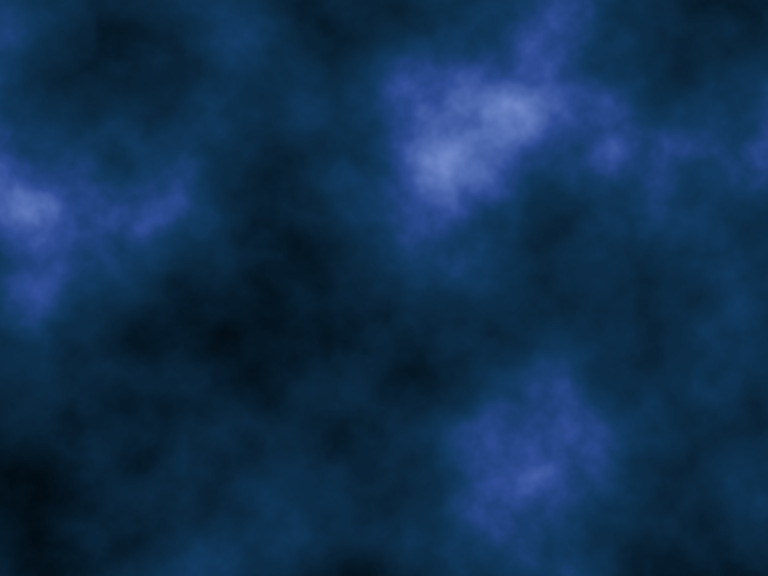
Reproduce this texture procedurally as a Shadertoy shader.

```glsl
const float CLOUD_SCALE = 2.4;      // largest noise cells per canvas height
const int   OCTAVES     = 6;
const float GAIN        = 0.5;      // amplitude ratio between octaves
const float LACUNARITY  = 2.03;     // frequency ratio between octaves
const float OCTAVE_TURN = 0.6;      // rotation between octaves, radians
const float CONTRAST    = 4.1;      // brings the noise to unit deviation
const float BRIGHTNESS  = 0.0;
const vec2  CLOUD_SHIFT = vec2(17.3, 42.7);
const float TAU         = 6.2831853;

// Colour ramp from deep shadow to pale glow
const int STOPS = 8;
const float LEVELS[STOPS] = float[](-2.8, -1.6, -0.69, 0.19, 0.93, 1.37, 1.96, 3.2);
const vec3 COLOURS[STOPS] = vec3[](
    vec3(0.005, 0.04, 0.065),
    vec3(0.02, 0.10, 0.16),
    vec3(0.04, 0.15, 0.24),
    vec3(0.05, 0.19, 0.31),
    vec3(0.07, 0.23, 0.39),
    vec3(0.11, 0.25, 0.47),
    vec3(0.18, 0.30, 0.59),
    vec3(0.42, 0.52, 0.78));

// Integer hash giving a random unit gradient per lattice point
vec2 latticeGradient(vec2 cell) {
    uvec2 q = uvec2(ivec2(cell)) * uvec2(1597u, 3812u) + uvec2(7919u, 104u);
    uint h = (q.x ^ (q.y * 40503u)) * 277803u;
    h = (h ^ (h >> 15)) * 739391u;
    h = (h ^ (h >> 13)) * 668265u;
    h ^= h >> 16;
    float angle = TAU * float(h & 65535u) / 65536.0;
    return vec2(cos(angle), sin(angle));
}

float gradientNoise(vec2 p) {
    vec2 cell = floor(p);
    vec2 f = p - cell;
    vec2 fade = f * f * f * (f * (f * 6.0 - 15.0) + 10.0);
    vec2 e = vec2(1.0, 0.0);
    float a = dot(latticeGradient(cell), f);
    float b = dot(latticeGradient(cell + e.xy), f - e.xy);
    float c = dot(latticeGradient(cell + e.yx), f - e.yx);
    float d = dot(latticeGradient(cell + e.xx), f - e.xx);
    return mix(mix(a, b, fade.x), mix(c, d, fade.x), fade.y);
}

// Turning each octave hides the lattice axes
float cloudDensity(vec2 p) {
    float c = cos(OCTAVE_TURN), s = sin(OCTAVE_TURN);
    mat2 nextOctave = LACUNARITY * mat2(c, s, -s, c);
    float sum = 0.0, amplitude = 1.0;
    for (int i = 0; i < OCTAVES; i++) {
        sum += amplitude * gradientNoise(p);
        p = nextOctave * p + CLOUD_SHIFT;
        amplitude *= GAIN;
    }
    return sum;
}

vec3 nebulaColour(float level) {
    vec3 colour = COLOURS[0];
    for (int i = 1; i < STOPS; i++) {
        float t = (level - LEVELS[i - 1]) / (LEVELS[i] - LEVELS[i - 1]);
        colour = mix(colour, COLOURS[i], clamp(t, 0.0, 1.0));
    }
    return colour;
}

void mainImage(out vec4 fragColor, in vec2 fragCoord) {
    vec2 uv = fragCoord / iResolution.y;
    float level = CONTRAST * cloudDensity(uv * CLOUD_SCALE + CLOUD_SHIFT) + BRIGHTNESS;
    fragColor = vec4(nebulaColour(level), 1.0);
}
```
